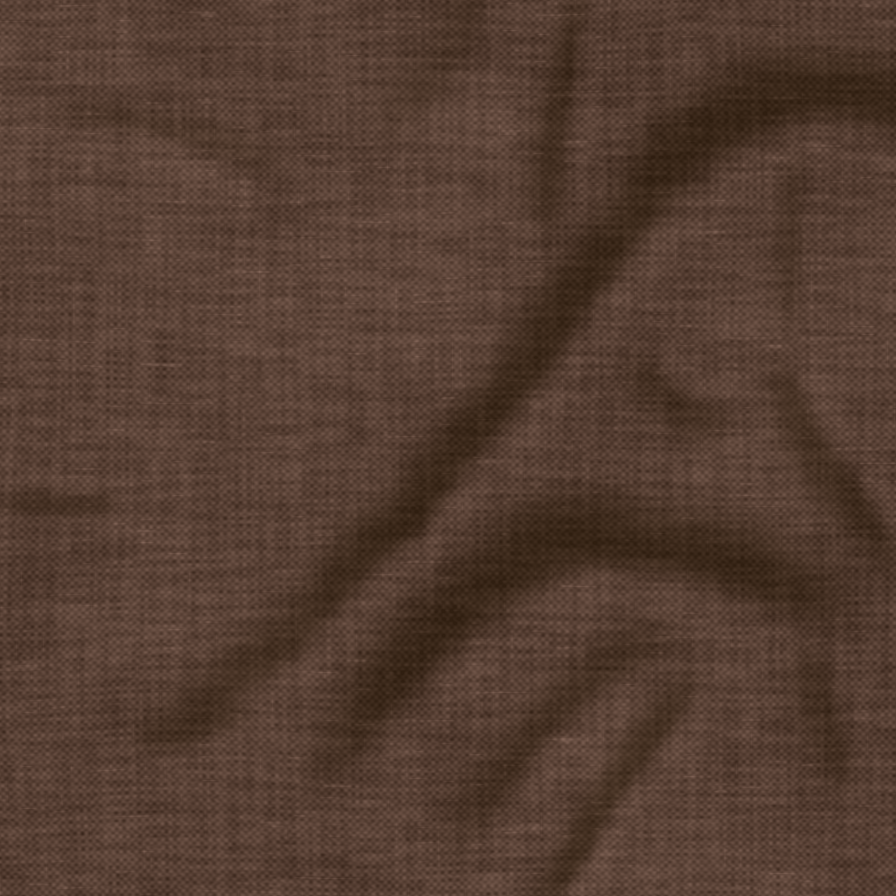
Write a Shadertoy shader that draws this texture.

```glsl
const vec3 SHADOW_BROWN = vec3(0.235, 0.157, 0.115);
const vec3 LIGHT_BROWN = vec3(0.385, 0.287, 0.240);
const vec3 OLIVE_TINT = vec3(0.000, 0.006, -0.012);
const float THREADS = 230.0;       // threads across the canvas
const float BASE_TONE = 0.75;
const float WEAVE_CONTRAST = 0.30;
const float THREAD_CONTRAST = 0.48;
const float FIBRE_CONTRAST = 0.34;
const float MOTTLE_CONTRAST = 0.55;
const float SLUB_LIGHT = 0.32;
const float FOLD_SHADE = 0.88;
const float FOLD_LIGHT = 0.17;
const int CURVE_STEPS = 10;

float hash(vec2 p) {
    vec3 q = fract(p.xyx * vec3(0.1031, 0.1030, 0.0973));
    q += dot(q, q.yzx + 33.33);
    return fract((q.x + q.y) * q.z);
}

float noise(vec2 p) {
    vec2 i = floor(p), f = fract(p);
    f = f * f * (3.0 - 2.0 * f);
    return mix(mix(hash(i), hash(i + vec2(1, 0)), f.x),
               mix(hash(i + vec2(0, 1)), hash(i + vec2(1, 1)), f.x), f.y);
}

float fbm(vec2 p) {
    float sum = 0.0, amp = 0.5;
    for (int i = 0; i < 4; i++) {
        sum += amp * noise(p);
        p = mat2(1.6, 1.2, -1.2, 1.6) * p + 17.3;
        amp *= 0.5;
    }
    return sum / 0.9375;
}

vec2 bezier(vec2 a, vec2 b, vec2 c, float t) {
    return mix(mix(a, b, t), mix(b, c, t), t);
}

// Shadow (x) and lit ridge (y) of a crease that is crisp on its left side
vec2 fold(vec2 p, vec2 a, vec2 b, vec2 c, float width, float depth) {
    float nearest = 1e5, side = 1.0, along = 0.0;
    vec2 start = a;
    for (int i = 1; i <= CURVE_STEPS; i++) {
        vec2 end = bezier(a, b, c, float(i) / float(CURVE_STEPS));
        vec2 dir = end - start, rel = p - start;
        float h = clamp(dot(rel, dir) / dot(dir, dir), 0.0, 1.0);
        float d = length(rel - dir * h);
        if (d < nearest) {
            nearest = d;
            side = dir.x * rel.y - dir.y * rel.x;
            along = (float(i - 1) + h) / float(CURVE_STEPS);
        }
        start = end;
    }
    float taper = smoothstep(0.0, 0.3, along) * smoothstep(1.0, 0.65, along);
    float s = nearest / width * (side > 0.0 ? 1.25 : 0.72);
    float ridge = side > 0.0 ? exp(-pow(s - 2.6, 2.0)) : 0.0;
    return depth * taper * vec2(exp(-s * s), ridge);
}

vec2 drapery(vec2 p) {
    p += 0.035 * (vec2(fbm(p * 7.0), fbm(p * 7.0 + 40.0)) - 0.5);
    // Long diagonal fold
    vec2 f = fold(p, vec2(1.10, 0.86), vec2(0.81, 0.97), vec2(0.68, 0.70), 0.030, 1.2);
    f += fold(p, vec2(0.78, 0.86), vec2(0.62, 0.60), vec2(0.34, 0.31), 0.022, 1.1);
    f += fold(p, vec2(0.52, 0.50), vec2(0.36, 0.31), vec2(0.14, 0.15), 0.022, 0.7);
    // Lower arch
    f += fold(p, vec2(0.98, 0.30), vec2(0.75, 0.43), vec2(0.53, 0.38), 0.030, 1.1);
    f += fold(p, vec2(0.72, 0.40), vec2(0.50, 0.40), vec2(0.33, 0.08), 0.027, 1.1);
    f += fold(p, vec2(0.79, 0.27), vec2(0.69, 0.12), vec2(0.55, -0.07), 0.016, 1.0);
    f += fold(p, vec2(0.79, 0.29), vec2(0.60, 0.27), vec2(0.47, 0.00), 0.021, 0.6);
    // Side creases
    f += fold(p, vec2(0.67, 1.04), vec2(0.60, 0.86), vec2(0.62, 0.69), 0.015, 0.6);
    f += fold(p, vec2(0.56, 1.06), vec2(0.51, 0.93), vec2(0.41, 0.82), 0.024, 0.35);
    f += fold(p, vec2(0.85, 0.62), vec2(0.90, 0.48), vec2(1.05, 0.32), 0.018, 0.7);
    f += fold(p, vec2(0.89, 0.31), vec2(0.92, 0.20), vec2(0.96, 0.09), 0.020, 0.55);
    f += fold(p, vec2(0.70, 0.62), vec2(0.74, 0.52), vec2(0.83, 0.53), 0.019, 0.5);
    f += fold(p, vec2(0.90, 0.84), vec2(0.86, 0.75), vec2(0.88, 0.60), 0.014, 0.35);
    f += fold(p, vec2(0.33, 0.78), vec2(0.20, 0.88), vec2(0.03, 0.87), 0.014, 0.35);
    f += fold(p, vec2(0.28, 0.22), vec2(0.22, 0.17), vec2(0.14, 0.17), 0.018, 0.5);
    f += fold(p, vec2(0.15, 0.43), vec2(0.08, 0.43), vec2(-0.04, 0.43), 0.012, 0.4);
    return vec2(1.0 - exp(-1.4 * f.x), min(f.y, 1.0));
}

// Tone of the plain weave with uneven threads and pale slubs
float linen(vec2 p) {
    p += 0.010 * (vec2(noise(p * 5.0), noise(p * 5.0 + 9.0)) - 0.5);
    vec2 q = p * THREADS;
    float weave = cos(3.14159 * q.x) * cos(3.14159 * q.y);
    float weft = noise(vec2(p.x * 22.0, q.y)) - 0.5;
    float warp = noise(vec2(q.x, p.y * 15.0) + 71.0) - 0.5;
    float fibre = noise(q * vec2(1.1, 1.9) + 130.0) - 0.5;
    float slub = smoothstep(0.87, 0.98, noise(vec2(p.x * 30.0, q.y) + 210.0));
    slub += 0.5 * smoothstep(0.90, 0.99, noise(vec2(q.x, p.y * 28.0) + 310.0));
    return WEAVE_CONTRAST * weave + THREAD_CONTRAST * (weft + 0.7 * warp)
         + FIBRE_CONTRAST * fibre + SLUB_LIGHT * slub;
}

void mainImage(out vec4 fragColor, in vec2 fragCoord) {
    vec2 p = fragCoord / iResolution.y;
    vec2 folds = drapery(p);
    float mottle = fbm(p * 6.0 + 3.0) - 0.5;
    float tone = BASE_TONE + MOTTLE_CONTRAST * mottle
               + linen(p) * (1.0 - 0.45 * folds.x)
               - FOLD_SHADE * folds.x + FOLD_LIGHT * folds.y;
    vec3 color = mix(SHADOW_BROWN, LIGHT_BROWN, max(tone, -0.35));
    fragColor = vec4(color + OLIVE_TINT * folds.x, 1.0);
}
```
